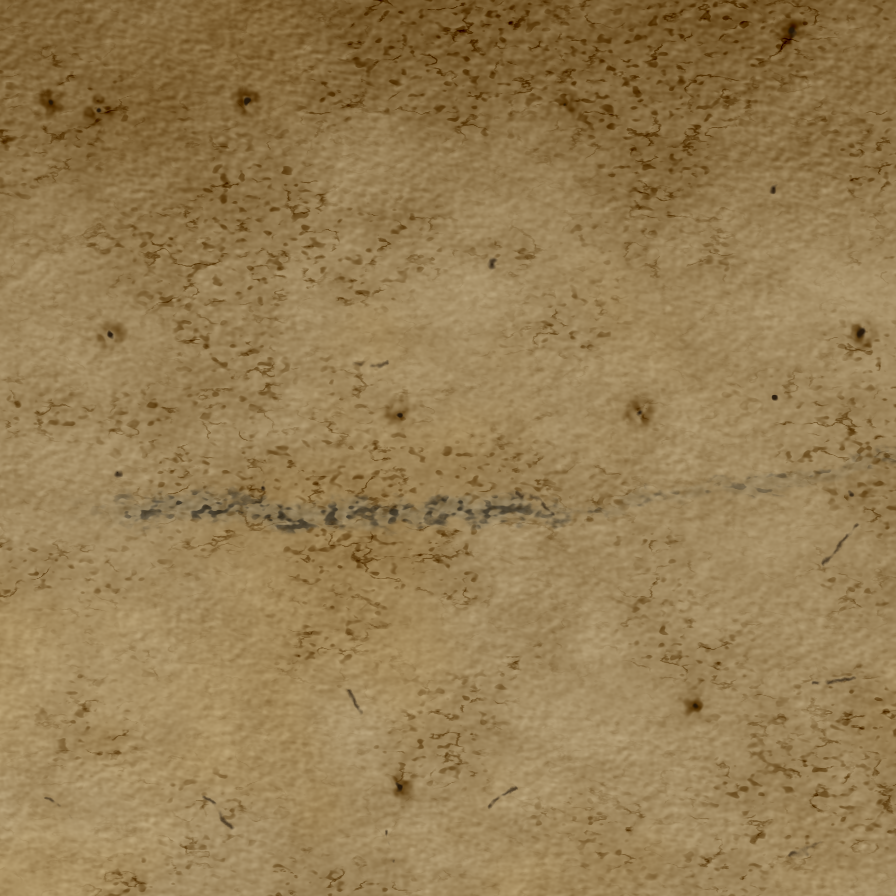
A three.js fragment shader for this texture:

```glsl
#define DEEP_BROWN vec3(0.42, 0.30, 0.12)
#define PALE_SAND vec3(0.66, 0.57, 0.41)
#define SEAM_GREY vec3(0.51, 0.46, 0.35)
#define PIT_COLOR vec3(0.13, 0.08, 0.03)
#define GRAIN_SCALE vec2(120.0, 175.0)
#define GRAIN_STRENGTH 0.34
#define PIT_CELLS 12.0
#define SCRATCH_CELLS 6.0

varying vec2 vUv;

float hash(vec2 p) {
  vec3 q = fract(p.xyx * 0.1031);
  q += dot(q, q.yzx + 33.33);
  return fract((q.x + q.y) * q.z);
}

float noise(vec2 p) {
  vec2 i = floor(p);
  vec2 f = fract(p);
  f = f * f * (3.0 - 2.0 * f);
  float low = mix(hash(i), hash(i + vec2(1.0, 0.0)), f.x);
  float high = mix(hash(i + vec2(0.0, 1.0)), hash(i + vec2(1.0)), f.x);
  return mix(low, high, f.y);
}

float fbm(vec2 p) {
  float sum = 0.0;
  float amplitude = 0.516;
  for (int i = 0; i < 5; i++) {
    sum += amplitude * noise(p);
    p = mat2(1.6, 1.2, -1.2, 1.6) * p + 17.3;
    amplitude *= 0.5;
  }
  return sum;
}

// Fine two-octave noise for the smallest marks
float speckle(vec2 p) {
  return 0.6 * noise(p) + 0.4 * noise(mat2(1.4, 0.9, -0.9, 1.4) * p + 7.7);
}

// Small pits: x is the core, y the soft stain around some of them
vec2 pits(vec2 p) {
  vec2 cell = floor(p * PIT_CELLS);
  vec2 jitter = vec2(hash(cell + 3.1), hash(cell + 8.7));
  vec2 offset = fract(p * PIT_CELLS) - mix(vec2(0.3), vec2(0.7), jitter);
  float chance = mix(0.03, 0.24, smoothstep(0.4, 0.6, p.y));
  float present = step(hash(cell + 21.0), chance);
  float radius = mix(0.03, 0.07, hash(cell + 34.0));
  float d = length(offset) + 0.07 * (noise(p * 190.0) - 0.5);
  float core = 1.0 - smoothstep(radius * 0.3, radius * 1.3, d);
  float stain = (1.0 - smoothstep(0.03, 0.29, d)) * step(0.45, hash(cell + 55.0));
  return present * vec2(core, stain);
}

// Faint broken scratches, mostly in the lower part
float scratches(vec2 p) {
  vec2 cell = floor(p * SCRATCH_CELLS);
  vec2 jitter = vec2(hash(cell + 61.0), hash(cell + 72.0));
  vec2 offset = fract(p * SCRATCH_CELLS) - mix(vec2(0.3), vec2(0.7), jitter);
  offset += 0.08 * (vec2(fbm(p * 50.0), fbm(p * 50.0 + 9.0)) - 0.5);
  float angle = 3.14159 * hash(cell + 83.0);
  vec2 along = vec2(cos(angle), sin(angle));
  float halfLength = mix(0.04, 0.18, hash(cell + 94.0));
  float t = clamp(dot(offset, along), -halfLength, halfLength);
  float line = 1.0 - smoothstep(0.0, 0.021, length(offset - t * along));
  float chance = mix(0.35, 0.1, smoothstep(0.4, 0.6, p.y));
  return line * step(hash(cell + 105.0), chance) * smoothstep(0.3, 0.65, speckle(p * 110.0));
}

// Ragged grey seam: x is its soft haze, y the dark crumbs along it
vec2 seam(vec2 p) {
  float centre = 0.421 + 0.175 * (p.x - 0.38) * (p.x - 0.38);
  centre += 0.035 * (fbm(p * vec2(8.0, 3.0)) - 0.5);
  float width = mix(0.024, 0.013, smoothstep(0.35, 0.75, p.x));
  float d = abs(p.y - centre) + 0.035 * (fbm(p * vec2(45.0, 75.0)) - 0.5);
  float patches = 0.45 + 0.55 * smoothstep(0.35, 0.6, noise(p * vec2(11.0, 4.0) + 5.0));
  float haze = (1.0 - smoothstep(0.0, width, d)) * smoothstep(0.05, 0.2, p.x) * patches;
  return haze * vec2(1.0, smoothstep(0.5, 0.72, speckle(p * vec2(105.0, 175.0))));
}

void main() {
  vec2 p = vUv;

  // Stained upper band over pale ground
  float edge = p.y + 0.24 * (fbm(p * vec2(3.0, 6.0) + 4.0) - 0.5);
  float band = smoothstep(0.64, 0.86, edge);
  float tone = mix(0.87, 0.47, band) - 0.12 * smoothstep(0.85, 1.0, p.y);
  tone += 0.32 * (fbm(p * 5.0 + 11.0) - 0.5);
  tone += 0.42 * (fbm(p * vec2(21.0, 29.0)) - 0.5);

  // Fine raised grain lit from one side
  vec2 g = p * GRAIN_SCALE;
  float relief = speckle(g) - speckle(g + vec2(0.45, -0.7));
  float roughness = GRAIN_STRENGTH * (0.4 + 0.9 * noise(p * 13.0) + 0.6 * band);
  tone += roughness * relief + 0.26 * (speckle(p * vec2(165.0, 210.0)) - 0.5);

  // Thin crinkles and tiny flecks gathered in patches
  float cluster = smoothstep(0.40, 0.66, fbm(p * vec2(8.0, 11.0) + 47.0) + 0.07 * band);
  float ridge = 1.0 - abs(2.0 * fbm(p * vec2(28.0, 52.0) + 31.0) - 1.0);
  float crinkle = smoothstep(0.90, 1.0, ridge) * smoothstep(0.42, 0.7, speckle(p * vec2(70.0, 95.0)));
  float fleck = smoothstep(0.62, 0.84, speckle(p * vec2(100.0, 150.0) + 90.0));
  tone -= crinkle * (0.12 + 0.6 * cluster) + fleck * (0.12 + 0.55 * cluster);
  tone -= 0.12 * (cluster - 0.4);

  // Marks on the surface
  vec2 pit = pits(p);
  vec2 crack = seam(p);
  tone -= pit.y * (0.1 + 0.9 * smoothstep(0.3, 0.7, speckle(p * 90.0)));
  vec3 color = mix(DEEP_BROWN, PALE_SAND, tone);
  float warmth = smoothstep(0.5, 0.75, fbm(p * 3.5 + 70.0));
  color *= 1.0 + warmth * vec3(0.01, -0.01, -0.07);
  color = mix(color, SEAM_GREY + 0.2 * relief, 0.6 * crack.x);
  color *= 1.0 - 0.5 * crack.y;
  color = mix(color, PIT_COLOR, 0.6 * scratches(p));
  color = mix(color, PIT_COLOR, 0.92 * pit.x);

  gl_FragColor = vec4(clamp(color, 0.0, 1.0), 1.0);
}
```
